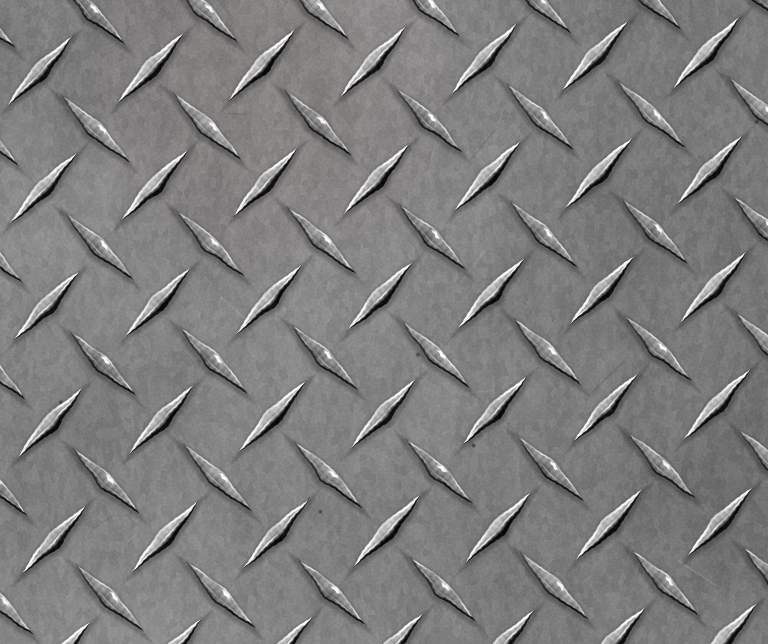
A WebGL 2 fragment shader for this texture:

```glsl
#version 300 es
precision highp float;

uniform vec2 u_resolution;
out vec4 fragColor;

vec2 hash2(vec2 p) {
    vec3 q = fract(p.xyx * vec3(0.1031, 0.103, 0.0973));
    q += dot(q, q.yzx + 33.33);
    return fract((q.xx + q.yz) * q.zy);
}

// Cellular noise: distance to the nearest point, and that point's random value
vec2 cellular(vec2 p) {
    vec2 base = floor(p), best = vec2(9.0, 0.0);
    for (int y = -1; y <= 1; y++)
        for (int x = -1; x <= 1; x++) {
            vec2 id = base + vec2(x, y), rnd = hash2(id + 50.0);
            float dist = length(id + rnd - p);
            if (dist < best.x) best = vec2(dist, fract(rnd.x * 7.0 + rnd.y * 13.0));
        }
    return best;
}

// Broad stains from layered, warped sines
float stains(vec2 p) {
    float sum = 0.0, amp = 0.5;
    for (int i = 0; i < 6; i++) {
        p = mat2(0.8, 0.6, -0.6, 0.8) * p * 1.7 + 1.3;
        sum += amp * sin(p.x + 1.5 * sin(p.y * 0.8)) * cos(p.y + sin(p.x * 0.7));
        amp *= 0.75;
    }
    return sum;
}

float band(float d, float halfWidth, float aa) {
    return 1.0 - smoothstep(halfWidth - aa, halfWidth + aa, abs(d));
}

float segment(vec2 p, vec2 a, vec2 b) {
    vec2 ab = b - a;
    return length(p - a - ab * clamp(dot(p - a, ab) / dot(ab, ab), 0.0, 1.0));
}

// One slightly skewed lattice of raised lozenges
void addStuds(inout vec3 color, vec2 p, vec2 origin, vec2 axis, bool rising, float grain) {
    mat2 lattice = mat2(0.1725, 0.0047, 0.0054, -0.182);
    vec2 cell = inverse(lattice) * (p - origin);
    vec2 id = floor(cell + 0.5);
    vec2 d = lattice * (cell - id);
    vec2 rnd = hash2(id + (rising ? 20.0 : 70.0));
    float aa = 0.8 / u_resolution.y;

    // Coordinates along and across the lozenge; the lower side bulges more
    float t = dot(d, axis) / (0.073 + 0.004 * rnd.x);
    float rough = sin(t * 17.0 + rnd.x * 20.0) * sin(t * 29.0 + rnd.y * 9.0);
    float v = dot(d, vec2(-axis.y, axis.x)) + 0.0006 * sin(t * 8.0 + rnd.y * 6.28) + 0.0005 * rough;
    float w = (0.0105 + 0.001 * rnd.y) * (1.0 - pow(abs(t), 1.6));
    w += (v < 0.0 ? 0.0036 : 0.0014) * exp(-t * t * 25.0);
    float ends = smoothstep(0.05, 0.5, abs(t));
    float wear = 0.5 + 0.5 * sin(t * 9.0 + rnd.x * 20.0);

    // Soft grime around the foot, deepest below
    color *= 1.0 - 0.24 * (1.0 - smoothstep(-0.001, 0.009, abs(v + 0.003) - w));

    float shade;
    if (rising) {
        shade = mix(0.52, 0.7, smoothstep(-0.003, 0.004, v)) + 0.08 * (rnd.x - 0.5) + 0.05 * rough;
        shade = mix(shade, 0.98, band(v - w + 0.0022, 0.0019, aa) * (0.45 + 0.55 * ends));
        shade = mix(shade, 0.95, band(v + w * 0.15, 0.0012, aa) * (0.35 + 0.65 * wear));
        shade = mix(shade, 0.27, 1.0 - smoothstep(-aa, aa, v + w * 0.36));
        shade = mix(shade, 0.05, 1.0 - smoothstep(-aa, aa, v + w * 0.52));
    } else {
        shade = mix(0.43, 0.58, smoothstep(-0.005, 0.004, v)) + 0.08 * (rnd.x - 0.5) + 0.06 * rough;
        shade = mix(shade, 0.92, band(v - w + 0.0016, 0.0012, aa) * (0.3 + 0.6 * wear));
        shade = mix(shade, 0.76, band(v + w * 0.4, 0.001, aa) * (0.75 - 0.5 * wear));
        float lowerTip = smoothstep(-0.5, 0.3, t);
        shade = mix(shade, 0.07, band(v + w - 0.0016, 0.0019, aa) * (0.6 + 0.35 * lowerTip));
        // Ragged gleam on the upper shoulder
        vec2 gleam = vec2((t - 0.12 * rnd.x) * 0.075, v - w * 0.6 + 0.0008 * rough);
        shade = mix(shade, 0.98, 1.0 - smoothstep(0.5, 1.2, length(gleam / vec2(0.01, 0.003))));
    }
    float mask = 1.0 - smoothstep(-aa, aa, abs(v) - w);
    color = mix(color, vec3(shade + grain), mask);
}

void main() {
    vec2 p = gl_FragCoord.xy / u_resolution.y;
    float aa = 0.8 / u_resolution.y;

    // Dull plate: stains, vertical brushing and fine grain
    float grain = 0.05 * (cellular(p * 210.0).x - 0.45) + 0.05 * (cellular(p * vec2(120.0, 75.0)).y - 0.5);
    float brushing = sin(p.x * 90.0 + 2.0 * sin(p.y * 5.0)) * sin(p.x * 37.0 + p.y * 2.0);
    float plate = 0.525 + 0.042 * stains(p * 3.0) + 0.01 * brushing + grain;
    plate -= 0.06 * smoothstep(0.6, 1.3, p.x + 0.4 * (1.0 - p.y));
    plate -= 0.04 * smoothstep(0.3, 0.0, p.x) * smoothstep(0.4, 1.0, p.y);
    vec3 color = plate * vec3(1.0, 0.998, 0.995);
    color.r += 0.012 * exp(-14.0 * dot(p - vec2(0.42, 0.86), p - vec2(0.42, 0.86)));

    // Sparse pits and hairline scratches
    vec2 pit = cellular(p * 26.0);
    color *= 1.0 - 0.45 * step(0.992, pit.y) * (1.0 - smoothstep(0.02, 0.12, pit.x));
    for (int i = 0; i < 9; i++) {
        vec2 start = hash2(vec2(i, 3)) * vec2(1.2, 1.0);
        vec2 reach = (hash2(vec2(i, 8)) - 0.5) * 0.12;
        float scratch = 1.0 - smoothstep(0.0, 2.0 * aa, segment(p, start, start + reach));
        color += scratch * (i % 2 == 0 ? 0.05 : -0.05);
    }

    addStuds(color, p, vec2(0.0621, 0.8898), normalize(vec2(33, 35)), true, grain);
    addStuds(color, p, vec2(0.1475, 0.7997), normalize(vec2(35, -34)), false, grain);
    fragColor = vec4(clamp(color, 0.0, 1.0), 1.0);
}
```
